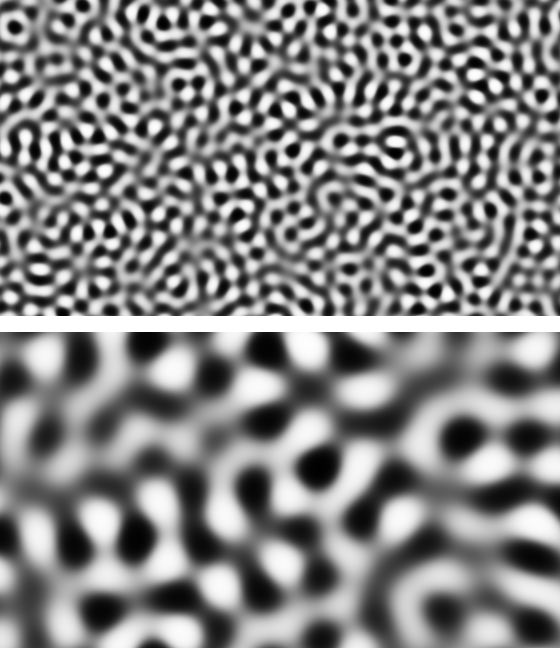
Top, the full canvas; bottom, a detail of the centre.
Reproduce this pattern procedurally as a WebGL 1 fragment shader.

```glsl
precision highp float;
// Monochrome labyrinth of soft spots and short worms: a random wave field.
// Many plane waves of nearly equal wavelength, spread over all directions
// with random phases, are summed and passed through a soft contrast curve.

uniform vec2 u_resolution;

const float TAU = 6.2831853;
const int WAVE_COUNT = 64;
const float WAVES_PER_HEIGHT = 16.3; // mean spatial frequency
const float BANDWIDTH = 0.26;        // full relative spread of the frequency
const float CONTRAST = 1.48;         // steepness of the tone curve
const float BIAS = 0.02;             // shift of the tone curve towards light
const float SEED = 3.7;
const vec3 DARK = vec3(0.0);
const vec3 LIGHT = vec3(1.0);

float hash(float n) {
  return fract(sin(n * 127.1 + SEED) * 4375.85);
}

// Sum of plane waves, scaled to zero mean and unit variance.
float waveField(vec2 p) {
  float count = float(WAVE_COUNT);
  float sum = 0.0;
  for (int i = 0; i < WAVE_COUNT; i++) {
    float n = float(i);
    // One jittered direction per slice of the half circle
    float angle = 0.5 * TAU * (n + hash(n + 0.17)) / count;
    float spread = 1.0 + BANDWIDTH * (hash(n + 80.31) - 0.5);
    float phase = hash(n + 170.73);
    vec2 direction = vec2(cos(angle), sin(angle));
    sum += cos(TAU * (WAVES_PER_HEIGHT * spread * dot(p, direction) + phase));
  }
  return sum * sqrt(2.0 / count);
}

// Logistic curve: steep in the middle greys, gentle near black and white.
float softTone(float x) {
  return 1.0 / (1.0 + exp(-CONTRAST * (x + BIAS)));
}

void main() {
  vec2 p = (gl_FragCoord.xy - 0.5 * u_resolution) / u_resolution.y;
  gl_FragColor = vec4(mix(DARK, LIGHT, softTone(waveField(p))), 1.0);
}
```
